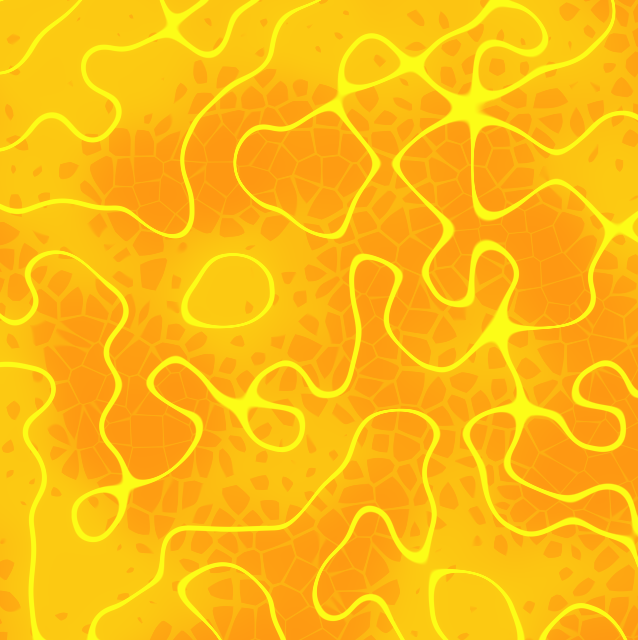
A Shadertoy shader for this pattern:

```glsl
vec2 hash2(vec2 p) {
    p = vec2(dot(p, vec2(127.1, 311.7)), dot(p, vec2(269.5, 183.3)));
    return fract(sin(p) * 43758.547);
}

// Dot product of a random unit gradient with the offset from its corner
float cornerSlope(vec2 cell, vec2 corner, vec2 f) {
    float angle = 6.2832 * hash2(cell + corner).x;
    return dot(vec2(cos(angle), sin(angle)), f - corner);
}

float gradientNoise(vec2 p) {
    vec2 i = floor(p), f = fract(p);
    vec2 u = f * f * f * (f * (f * 6.0 - 15.0) + 10.0);
    float low = mix(cornerSlope(i, vec2(0, 0), f), cornerSlope(i, vec2(1, 0), f), u.x);
    float high = mix(cornerSlope(i, vec2(0, 1), f), cornerSlope(i, vec2(1, 1), f), u.x);
    return mix(low, high, u.y);
}

// Difference between the two nearest cell distances: zero on the cracks
float crackDistance(vec2 p) {
    vec2 i = floor(p), f = fract(p);
    float nearest = 8.0, second = 8.0;
    for (int y = -2; y <= 2; y++)
    for (int x = -2; x <= 2; x++) {
        vec2 cell = vec2(x, y);
        float d = length(cell + hash2(i + cell) - f);
        second = min(second, max(nearest, d));
        nearest = min(nearest, d);
    }
    return second - nearest;
}

void mainImage(out vec4 fragColor, in vec2 fragCoord) {
    vec2 uv = fragCoord / iResolution.y;

    // Broad heat field: opens the cracks and brightens the ground
    float heat = gradientNoise(uv * 3.4 + 11.3) + 0.35 * gradientNoise(uv * 7.0 + 41.7);
    float open = smoothstep(-0.38, 0.42, heat);

    // Crust plates separated by cracks of varying width
    float crackWidth = 0.04 + 0.68 * open * open;
    float plate = smoothstep(-0.04, 0.04, crackDistance(uv * 24.0) - crackWidth);
    vec3 groundColor = vec3(0.99, mix(0.67, 0.79, open), 0.07);
    vec3 plateColor = vec3(0.995, mix(0.595, 0.69, open), 0.07);
    vec3 color = mix(groundColor, plateColor, plate);

    // Bright veins along the zero level of a finer field, with a faint glow
    float vein = abs(gradientNoise(uv * 8.0 + 3.6));
    color.g += 0.03 * exp(-vein * 22.0);
    color = mix(color, vec3(0.99, 0.99, 0.09), 1.0 - smoothstep(0.022, 0.039, vein));

    fragColor = vec4(color, 1.0);
}
```
